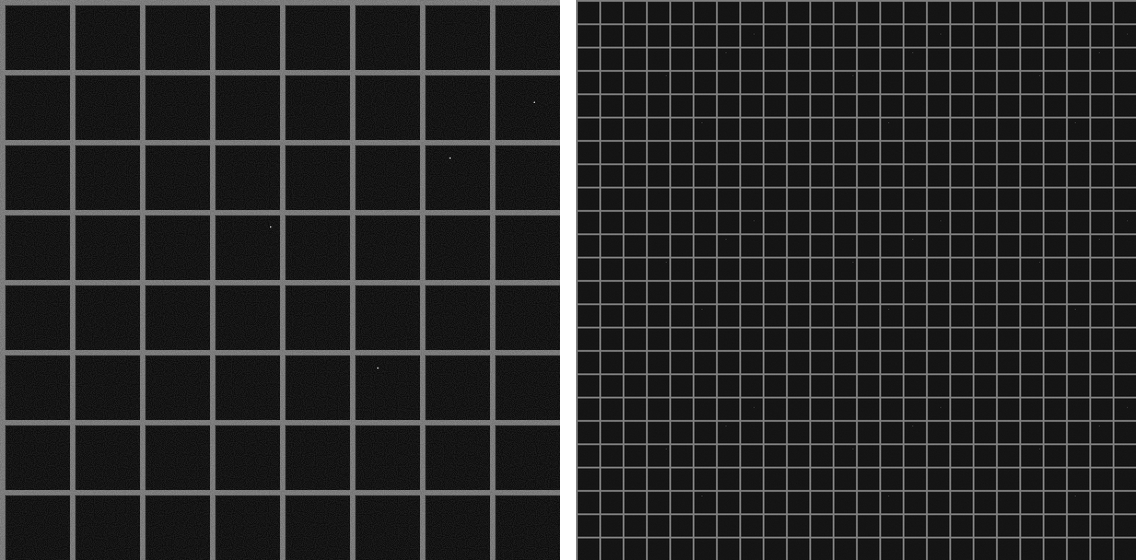
Left: one tile. Right: repeated 3 by 3.
Reproduce this pattern procedurally as a WebGL 1 fragment shader.

```glsl
precision highp float;
// Square charcoal tiles with straight grey grout, fine grain and a few white specks.

uniform vec2 u_resolution;

const float TILES = 8.0;
const float GROUT_WIDTH = 0.078125;  // in tile units
const float GRAIN_CELLS = 512.0;     // grain lattice across the canvas
const float SPECK_RADIUS = 0.009;    // in tile units
const vec3 TILE_COLOR = vec3(0.08);
const vec3 GROUT_COLOR = vec3(0.488);
const vec3 SPECK_COLOR = vec3(0.95);

float hash(vec2 p) {
  vec3 q = fract(p.xyx * 0.1031);
  q += dot(q, q.yzx + 33.33);
  return fract((q.x + q.y) * q.z);
}

// Contribution of one lattice corner, wrapped to the period.
float cornerSlope(vec2 corner, vec2 offset, float period) {
  float angle = 6.28318 * hash(mod(corner, period));
  return dot(vec2(cos(angle), sin(angle)), offset);
}

float gradientNoise(vec2 p, float period) {
  vec2 i = floor(p);
  vec2 f = p - i;
  vec2 w = f * f * f * (f * (f * 6.0 - 15.0) + 10.0);
  vec2 e = vec2(1.0, 0.0);
  float low = mix(cornerSlope(i, f, period),
                  cornerSlope(i + e.xy, f - e.xy, period), w.x);
  float high = mix(cornerSlope(i + e.yx, f - e.yx, period),
                   cornerSlope(i + e.xx, f - e.xx, period), w.x);
  return mix(low, high, w.y);
}

// Antialiased coverage of a signed distance.
float coverage(float dist, float pixel) {
  return clamp(0.5 - dist / pixel, 0.0, 1.0);
}

// Signed distance to grout running along the start of each tile.
float groutDistance(vec2 p, float width) {
  vec2 d = abs(fract(p - 0.5 * width + 0.5) - 0.5);
  return min(d.x, d.y) - 0.5 * width;
}

// Speck centre inside its tile, aligned to the grain lattice.
vec2 speckCenter(float index) {
  vec2 tile = floor(vec2(mod(7.0 - index * index, 7.4), 1.3 + 1.3 * index));
  vec2 jitter = vec2(hash(vec2(index, 17.0)), hash(vec2(index, 43.0)));
  float cells = GRAIN_CELLS / TILES;
  return (floor((tile + 0.18 + 0.7 * jitter) * cells) + 0.5) / cells;
}

float speckMask(vec2 p, float pixel) {
  float mask = 0.0;
  for (int i = 0; i < 4; i++) {
    float dist = length(p - speckCenter(float(i))) - SPECK_RADIUS;
    mask = max(mask, coverage(dist, pixel));
  }
  return mask;
}

void main() {
  // Tile space runs rightwards and downwards from the top left.
  vec2 uv = gl_FragCoord.xy / u_resolution;
  vec2 p = vec2(uv.x, 1.0 - uv.y) * TILES;
  float pixel = TILES / min(u_resolution.x, u_resolution.y);

  float grout = coverage(groutDistance(p, GROUT_WIDTH), pixel);
  vec3 color = mix(TILE_COLOR, GROUT_COLOR, grout);

  // Fine grain over both materials
  color += 0.075 * gradientNoise(uv * GRAIN_CELLS, GRAIN_CELLS);

  color = mix(color, SPECK_COLOR, speckMask(p, pixel));
  gl_FragColor = vec4(color, 1.0);
}
```
